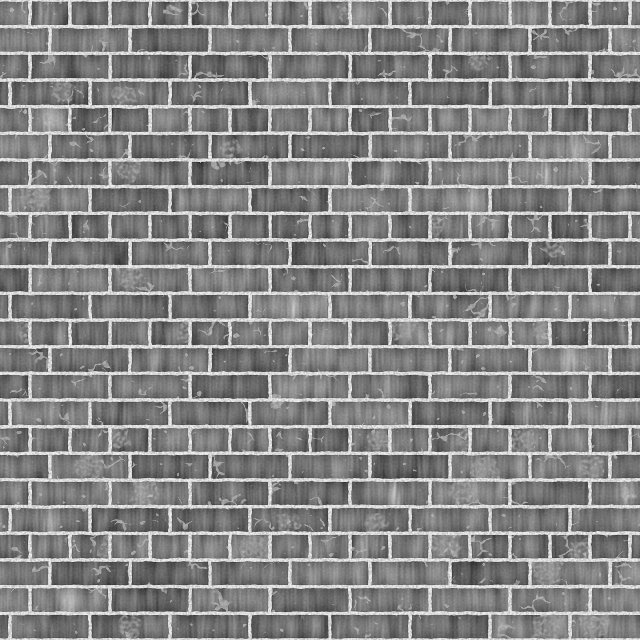
Write a WebGL 1 fragment shader that draws this texture.

```glsl
precision highp float;
uniform vec2 u_resolution;

const float ROWS = 24.0;
const float BRICKS = 8.0;
const float JOINT_HALF = 0.0027;
const float MORTAR_DARK = 0.76;
const float MORTAR_LIGHT = 0.93;
const float LIME = 0.68;

vec2 hash2(vec2 p) {
  vec3 q = fract(p.xyx * vec3(0.1031, 0.1030, 0.0973));
  q += dot(q, q.yzx + 33.33);
  return fract((q.xx + q.yz) * q.zy);
}

float corner(vec2 cell, vec2 f, vec2 o, vec2 period, float seed) {
  return dot(hash2(mod(cell + o, period) + seed) * 2.0 - 1.0, f - o);
}

// Gradient noise that wraps over the canvas; period must be whole
float noise(vec2 uv, vec2 period, float seed) {
  vec2 p = uv * period;
  vec2 i = floor(p);
  vec2 f = p - i;
  vec2 s = f * f * f * (f * (f * 6.0 - 15.0) + 10.0);
  vec2 e = vec2(1.0, 0.0);
  float low = mix(corner(i, f, e.yy, period, seed), corner(i, f, e.xy, period, seed), s.x);
  float high = mix(corner(i, f, e.yx, period, seed), corner(i, f, e.xx, period, seed), s.x);
  return mix(low, high, s.y);
}

// Gap between the two nearest wrapped cell points: zero on the borders
float cellBorder(vec2 uv, vec2 period, float seed) {
  vec2 p = uv * period;
  vec2 i = floor(p);
  float first = 8.0;
  float second = 8.0;
  for (int y = -1; y <= 1; y++) {
    for (int x = -1; x <= 1; x++) {
      vec2 c = i + vec2(float(x), float(y));
      float d = length(c + hash2(mod(c, period) + seed) - p);
      second = min(second, max(first, d));
      first = min(first, d);
    }
  }
  return second - first;
}

// Branching lime veins that fade in and out
float veins(vec2 uv, float seed) {
  vec2 warp = vec2(noise(uv, vec2(90.0), seed), noise(uv, vec2(90.0), seed + 9.0));
  float border = cellBorder(uv + 0.008 * warp, vec2(36.0, 44.0), seed);
  float region = noise(uv, vec2(22.0, 30.0), seed + 5.0);
  float width = mix(-0.16, 0.11, smoothstep(0.06, 0.36, region));
  width += 0.09 * noise(uv, vec2(150.0), seed);
  return 1.0 - smoothstep(-0.05, 0.05, border - width);
}

// Rough mottled round scar
float scar(vec2 uv, vec2 offset, float radius, float seed) {
  float d = length(offset) - radius + 0.014 * noise(uv, vec2(80.0), seed);
  float mottle = smoothstep(-0.25, 0.3, noise(uv, vec2(170.0), seed));
  return (1.0 - smoothstep(-0.003, 0.001, d)) * mix(0.2, 0.85, mottle);
}

float brickTone(vec2 uv, vec2 local, float depth, vec2 id) {
  vec2 rnd = hash2(id + 3.7);
  vec2 pick = hash2(id + 51.3);
  float seed = floor(rnd.x * 200.0);

  // Fired clay with vertical streaks and darker rims
  float tone = mix(0.39, 0.51, rnd.y);
  tone += 0.22 * noise(uv, vec2(56.0, 14.0), seed);
  tone += 0.13 * noise(uv, vec2(230.0, 18.0), seed + 2.0);
  tone += 0.06 * noise(uv, vec2(300.0), 7.0);
  tone += 0.07 * (smoothstep(0.0, 0.016, depth) - 0.6);
  tone -= 0.08 * (1.0 - smoothstep(0.0, 0.002, depth));

  // Pale smear on a few bricks
  float smear = exp(-pow((local.x - 0.02 * (rnd.x - 0.5)) / 0.012, 2.0));
  smear *= 0.7 + noise(uv, vec2(200.0, 24.0), seed);
  tone += 0.2 * step(0.92, pick.y) * smear;

  // Lime veins, chips and scars
  float vein = veins(uv, seed);
  float chip = smoothstep(0.40, 0.48, noise(uv, vec2(88.0, 100.0), seed + 4.0));
  vec2 centre = (hash2(id + 20.9) - 0.5) * vec2(0.07, 0.02);
  float patched = step(0.86, pick.x) * scar(uv, local - centre, mix(0.016, 0.025, rnd.y), seed);
  float lime = LIME + 0.16 * noise(uv, vec2(220.0), 13.0);
  tone = mix(tone, lime - 0.06, patched);
  return mix(tone, lime, max(vein, chip) * 0.85);
}

float mortarTone(vec2 uv) {
  float grain = noise(uv, vec2(340.0), 3.0) + 0.5 * noise(uv, vec2(170.0), 8.0);
  return mix(MORTAR_DARK, MORTAR_LIGHT, smoothstep(-0.5, 0.35, grain));
}

void main() {
  vec2 uv = gl_FragCoord.xy / u_resolution;
  float pixel = 1.0 / min(u_resolution.x, u_resolution.y);

  // Slightly uneven arrises
  vec2 wobble = vec2(noise(uv, vec2(70.0), 1.0), noise(uv, vec2(50.0), 2.0));
  vec2 wall = uv + 0.0016 * wobble + 0.0010 * noise(uv, vec2(190.0), 4.0);

  // Courses from the top: one of headers, then three of stepped stretchers
  float y = (1.0 - wall.y) * ROWS;
  float row = mod(floor(y), ROWS);
  float course = mod(row, 4.0);
  float header = 1.0 - step(0.5, course);
  float width = mix(1.0, 0.5, header);
  float shift = mix(0.875 - 0.25 * course, 0.375, header);
  float x = (wall.x * BRICKS - shift) / width;
  vec2 id = vec2(mod(floor(x), BRICKS / width), row);

  vec2 size = vec2(width / BRICKS, 1.0 / ROWS);
  vec2 local = (fract(vec2(x, y)) - 0.5) * size;
  vec2 inset = 0.5 * size - abs(local);
  float depth = min(inset.x, inset.y) - JOINT_HALF;

  float brick = smoothstep(-0.6 * pixel, 0.6 * pixel, depth);
  float tone = mix(mortarTone(uv), brickTone(uv, local, depth, id), brick);
  gl_FragColor = vec4(vec3(clamp(tone, 0.0, 1.0)), 1.0);
}
```
